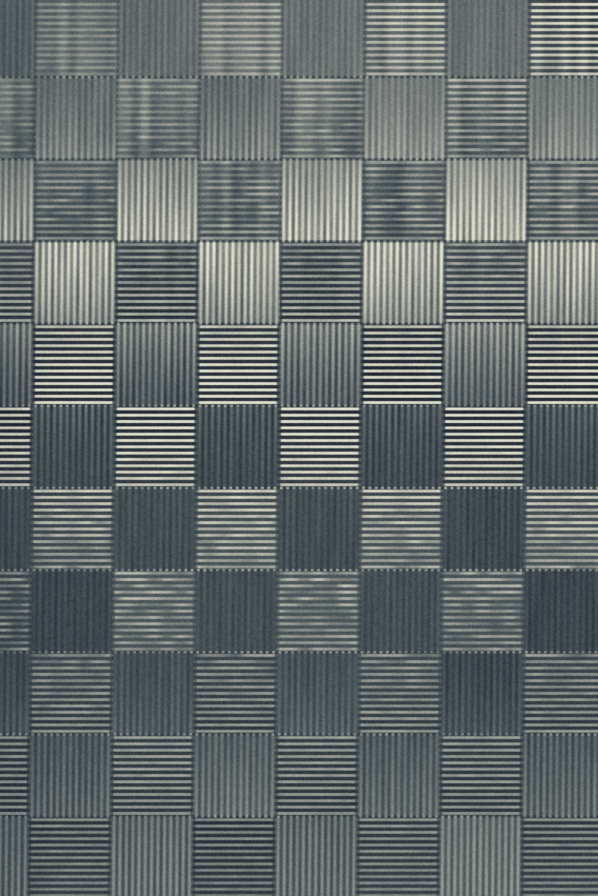
Give the GLSL for this texture, as a WebGL 2 fragment shader.

```glsl
#version 300 es
precision highp float;
// Checkerboard of ribbed metal tiles whose ridges run alternately across and down.
// Each ridge direction catches the light at its own heights, so smooth bumps over
// the rows set the tone; noise along the ridges adds streaks and wear.

#define TILE 0.1374          // tile side, in canvas widths
#define OFFSET vec2(0.0555, 0.1289) // first seam, from the top left
#define RIDGES 13.0          // ridges per tile
#define TILT 0.009           // lean of the upright seams, in tiles per row
#define SEAM 0.014           // seam half width, in tiles
#define STREAK 0.16          // strength of streaks along ridges
#define GRAIN 0.06           // fine surface noise

uniform vec2 u_resolution;
out vec4 outColor;

const float TAU = 6.2832;
const vec3 INK = vec3(0.11, 0.13, 0.17);
const vec3 SLATE = vec3(0.30, 0.345, 0.36);
const vec3 STEEL = vec3(0.44, 0.465, 0.46);
const vec3 IVORY = vec3(0.88, 0.87, 0.80);

float hash(vec2 p) {
    vec3 q = fract(vec3(p.xyx) * 0.1031);
    q += dot(q, q.yzx + 33.33);
    return fract((q.x + q.y) * q.z);
}

float noise(vec2 p) {
    vec2 i = floor(p), f = fract(p);
    f = f * f * (3.0 - 2.0 * f);
    return mix(mix(hash(i), hash(i + vec2(1, 0)), f.x),
               mix(hash(i + vec2(0, 1)), hash(i + vec2(1, 1)), f.x), f.y);
}

float bump(float x, float center, float width) {
    float d = (x - center) / width;
    return exp(-d * d);
}

// Cold shadows to warm highlights
vec3 metal(float tone) {
    vec3 c = mix(INK, SLATE, clamp((tone - 0.12) / 0.22, 0.0, 1.0));
    c = mix(c, STEEL, clamp((tone - 0.34) / 0.12, 0.0, 1.0));
    return mix(c, IVORY, clamp((tone - 0.46) / 0.40, 0.0, 1.0));
}

// Ridges running down: one broad glow, dim middle, lighter foot
float uprightTone(vec2 t, float across) {
    float glow = bump(t.y, 2.1, 1.25);
    float foot = smoothstep(6.8, 10.0, t.y);
    float tone = 0.285 + 0.28 * glow + 0.16 * foot + 0.13 * smoothstep(6.0, -0.5, t.y);
    tone += 0.08 * (across - 0.4) * bump(t.y, 0.5, 2.5);
    float rib = -cos(TAU * t.x * RIDGES);
    float line = noise(vec2(t.x * RIDGES * 2.0, t.y * 1.5)) - 0.5;
    float relief = 0.035 + 0.15 * glow + 0.08 * foot + 0.05 * bump(t.y, 3.8, 0.9);
    return tone + rib * relief + line * STREAK * (0.3 + 0.6 * glow);
}

// Ridges running across: bright crests over dark grooves
float levelTone(vec2 t, float across) {
    float corner = across * across * bump(t.y, -1.0, 1.8);
    float crest = 0.49 + 0.41 * bump(t.y, 4.1, 1.5) + 0.08 * bump(t.y, -1.0, 1.2)
                + 0.10 * bump(t.y, 8.2, 1.3) + 0.34 * corner;
    float groove = 0.35 - 0.19 * bump(t.y, 3.7, 1.7) - 0.15 * bump(t.y, 8.9, 1.9)
                 + 0.07 * bump(t.y, -0.2, 1.1) - 0.14 * corner;
    float ridge = t.y * RIDGES;
    float row = floor(ridge);
    float worn = bump(t.y, 6.3, 1.0) + 0.6 * bump(t.y, 1.3, 1.2);
    float streak = noise(vec2(t.x * 6.0, row * 0.9)) - 0.5;
    float band = noise(vec2(t.x * 9.0, floor(t.y) * 7.0)) - 0.5;
    crest += streak * STREAK * (0.5 + 1.8 * worn);

    // Ridge ends round off before the side seams
    float side = min(fract(t.x), 1.0 - fract(t.x));
    float profile = 0.5 - 0.5 * cos(TAU * ridge);
    float lit = smoothstep(0.12, 1.0, profile) * smoothstep(0.0, 0.045, side);
    return mix(groove, crest, lit) + band * STREAK * bump(t.y, 0.6, 1.8);
}

vec3 panel(vec2 p) {
    vec2 t = (p - OFFSET) / TILE;
    t.x += TILT * (t.y - 3.0);
    vec2 cell = floor(t);
    vec2 f = fract(t);
    bool level = mod(cell.x + cell.y, 2.0) > 0.5;
    float tone = level ? levelTone(t, p.x) : uprightTone(t, p.x);
    tone += 0.05 * (hash(cell + 31.0) - 0.5);

    // Seams: a thin dark fold, with small glints at the ridge ends
    vec2 gap = min(f, 1.0 - f);
    vec2 fold = 1.0 - smoothstep(vec2(SEAM * 0.4), vec2(SEAM * 1.7), gap);
    vec2 bead = smoothstep(0.25, 0.9, 0.5 - 0.5 * cos(TAU * t * RIDGES));
    float wear = noise(vec2(t.x * 3.0, floor(t.y + 0.5) * 5.0));
    float shine = 0.44 + 0.22 * wear + 0.12 * bump(t.y, 5.0, 1.5);
    tone = mix(tone, mix(0.25, shine, bead.x), fold.y * 0.75);
    tone = mix(tone, mix(0.27, 0.46, bead.y), fold.x * 0.5);

    // Grain and a dimmer left border
    tone += GRAIN * (noise(p * 420.0) - 0.5);
    tone *= 1.0 - 0.10 * smoothstep(0.12, 0.0, p.x);
    return metal(tone);
}

void main() {
    // Four samples per pixel smooth the fine ridges
    vec3 sum = vec3(0.0);
    for (int i = 0; i < 4; i++) {
        vec2 jitter = vec2(i % 2, i / 2) * 0.5 - 0.25;
        vec2 pixel = gl_FragCoord.xy + jitter;
        sum += panel(vec2(pixel.x, u_resolution.y - pixel.y) / u_resolution.x);
    }
    outColor = vec4(sum / 4.0, 1.0);
}
```
